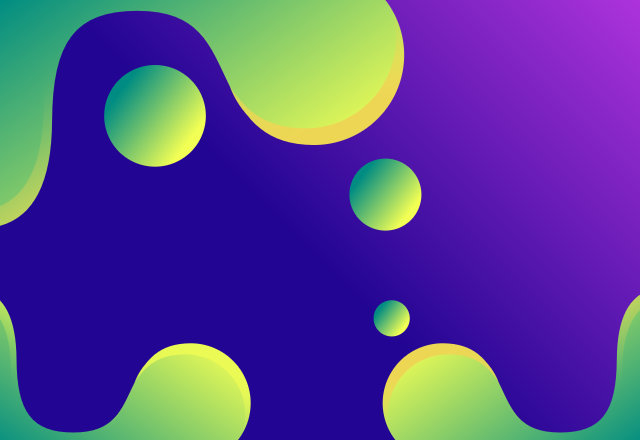
Reproduce this background procedurally as a Shadertoy shader.

```glsl
// Glossy green blobs and balls over a violet diagonal gradient.
// One wavy outline made of Bezier arcs and a disc is folded into three places;
// a shifted copy of the same outline leaves a bright rim along its edge.

const vec2 CANVAS = vec2(7.68, 5.28);
const vec3 TEAL = vec3(0.0, 0.55, 0.51);
const vec3 YELLOW = vec3(0.95, 1.0, 0.33);

vec3 greenRamp(float t) {
    return mix(TEAL, YELLOW, clamp(t, 0.0, 1.0));
}

// Coverage of a shape from its signed distance
float cover(float dist, float pixel) {
    return clamp(0.5 - dist / pixel, 0.0, 1.0);
}

vec2 bezier(vec2 a, vec2 b, vec2 c, vec2 d, float t) {
    float s = 1.0 - t;
    return s * s * s * a + 3.0 * s * s * t * b + 3.0 * s * t * t * c + t * t * t * d;
}

// Adds one arc running left to right; field = (squared distance, side sign)
void addArc(vec2 p, vec2 a, vec2 b, vec2 c, vec2 d, inout vec2 field) {
    vec2 start = a;
    for (int i = 1; i <= 16; i++) {
        vec2 end = bezier(a, b, c, d, float(i) / 16.0);
        vec2 along = end - start, rel = p - start;
        vec2 gap = rel - along * clamp(dot(rel, along) / dot(along, along), 0.0, 1.0);
        field.x = min(field.x, dot(gap, gap));
        if (p.x >= start.x && p.x < end.x && rel.y * along.x < along.y * rel.x) field.y = -1.0;
        start = end;
    }
}

// Signed distance to the wavy blob, y pointing down
float blob(vec2 p) {
    vec2 field = vec2(100.0, 1.0);
    vec2 side = vec2(0.625, 1.45), crest = vec2(1.65, 0.13);
    vec2 bend = vec2(2.74, 1.0), belly = vec2(3.77, 1.74);
    addArc(p, vec2(0.0, 2.71), vec2(0.4, 2.6), vec2(0.62, 2.2), side, field);
    addArc(p, side, vec2(0.63, 0.5), vec2(0.9, 0.13), crest, field);
    addArc(p, crest, vec2(2.4, 0.13), vec2(2.52, 0.55), bend, field);
    addArc(p, bend, vec2(2.95, 1.45), vec2(3.2, 1.74), belly, field);
    float disc = length(p - vec2(3.77, 0.66)) - 1.08;
    return min(sqrt(field.x) * field.y, disc);
}

void mainImage(out vec4 fragColor, in vec2 fragCoord) {
    vec2 p = fragCoord / iResolution.xy * CANVAS;
    p.y = CANVAS.y - p.y;
    float pixel = CANVAS.y / iResolution.y;

    // Background: dark indigo rising to violet at the top right
    float rise = clamp((p.x - p.y - 0.7) / 6.98, 0.0, 1.0);
    vec3 color = mix(vec3(0.135, 0.02, 0.575), vec3(0.68, 0.2, 0.86), rise);

    // Fold the lower part into two smaller, upside-down blobs
    vec2 q = p;
    float scale = 1.0;
    vec3 rimColor = vec3(0.93, 0.84, 0.33);
    if (p.y > 3.1) {
        scale = 0.665;
        q.x = min(p.x, 7.6 - p.x);
        q = vec2(1.65, 0.13) + (q - vec2(0.88, 5.19)) * vec2(1.0, -1.0) / scale;
        if (p.x < 3.8) rimColor = vec3(0.92, 0.98, 0.33);
    }

    // Blob fill and its rim
    float tone = dot(q, vec2(0.145, 0.21));
    float rim = 1.0 - cover(blob(q + vec2(0.1, 0.2)) * scale, pixel);
    rim *= smoothstep(0.25, 0.9, tone) * smoothstep(0.0, 1.2, q.y);
    vec3 fill = mix(greenRamp(tone), rimColor, rim);
    color = mix(color, fill, cover(blob(q) * scale, pixel));

    // Floating balls: centre and radius
    vec3 balls[3] = vec3[3](vec3(1.86, 1.39, 0.61), vec3(4.625, 2.335, 0.432), vec3(4.7, 3.82, 0.217));
    for (int i = 0; i < 3; i++) {
        vec2 rel = (p - balls[i].xy) / balls[i].z;
        float ball = cover((length(rel) - 1.0) * balls[i].z, pixel);
        color = mix(color, greenRamp(0.5 + 0.6 * dot(rel, vec2(0.8, 0.6))), ball);
    }

    fragColor = vec4(color, 1.0);
}
```
